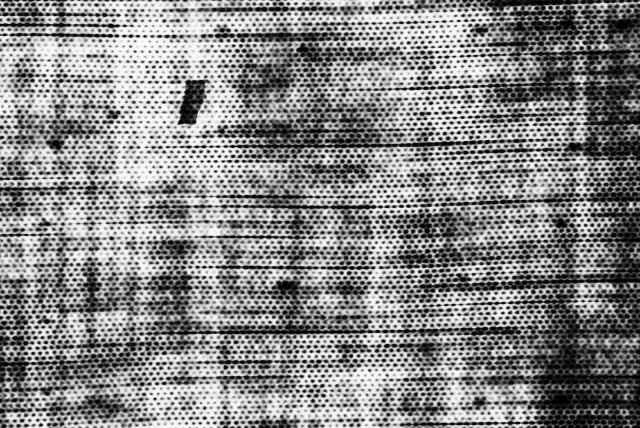
Reproduce this texture procedurally as a Shadertoy shader.

```glsl
// Coarse woven cloth in stark black and white, with slubs, stains and one dark patch.

const float PI = 3.14159265;

// Weave, counted per canvas height
const float ROWS = 84.0;
const float COLUMNS = 60.0;
const float TILT = 0.014;
const float WOBBLE = 0.016;
const float CHECK_DEPTH = 1.75;
const float ROW_DEPTH = 0.95;

// Tone, in logit units: 0 is mid grey
const float BASE_TONE = 0.95;
const float BLOTCH_GAIN = 2.5;
const float WEFT_GAIN = 2.8;
const float WARP_GAIN = 2.2;
const float STITCH_GAIN = 2.2;
const float GRAIN_GAIN = 1.5;
const float STREAK_DEPTH = 2.2;
const float RIGHT_SHADE = 1.8;
const float BOTTOM_SHADE = 0.7;
const float WHITE = 0.98;

// Slubs and patch
const float SLUB_CELL = 0.2;
const float SLUB_CHANCE = 0.4;
const float SLUB_DEPTH = 4.5;
const vec2 PATCH_CENTRE = vec2(0.449, 0.762);
const vec2 PATCH_HALF = vec2(0.022, 0.052);
const float PATCH_SLANT = 0.27;
const float PATCH_DEPTH = 4.2;

// Integer hash of a lattice point, 0 to 1
float hash(vec2 cell) {
    uvec2 q = uvec2(ivec2(cell)) * uvec2(1597334673u, 3812015801u);
    uint n = (q.x ^ q.y) * 1597334673u;
    n = (n ^ (n >> 15u)) * 2246822519u;
    n ^= n >> 13u;
    return float(n >> 8u) / 16777216.0;
}

// Smooth value noise, centred on zero
float noise(vec2 p) {
    vec2 cell = floor(p);
    vec2 f = p - cell;
    f = f * f * (3.0 - 2.0 * f);
    float low = mix(hash(cell), hash(cell + vec2(1.0, 0.0)), f.x);
    float high = mix(hash(cell + vec2(0.0, 1.0)), hash(cell + 1.0), f.x);
    return mix(low, high, f.y) - 0.5;
}

float blotches(vec2 p) {
    return noise(p * 3.0 + 7.0) + 0.6 * noise(p * 7.0 + 31.0)
         + 0.5 * noise(p * 17.0 + 57.0);
}

// Dark knots, at most one in each cell and kept clear of its border
float slubs(vec2 p) {
    vec2 cell = floor(p / SLUB_CELL);
    vec2 local = p - cell * SLUB_CELL;
    vec2 centre = SLUB_CELL * (0.25 + 0.5 * vec2(hash(cell + 101.0), hash(cell + 211.0)));
    float size = mix(0.6, 1.2, hash(cell + 307.0));
    vec2 d = (local - centre) / (size * vec2(0.016, 0.009));
    return step(hash(cell + 401.0), SLUB_CHANCE) * exp(-dot(d, d));
}

// Slanted box with soft edges
float patchMask(vec2 p) {
    vec2 d = p - PATCH_CENTRE;
    d.x -= PATCH_SLANT * d.y;
    d += 0.008 * vec2(noise(p * 60.0), noise(p * 60.0 + 90.0));
    vec2 q = abs(d) - PATCH_HALF;
    float dist = length(max(q, 0.0)) + min(max(q.x, q.y), 0.0);
    return 1.0 - smoothstep(-0.004, 0.004, dist);
}

void mainImage(out vec4 fragColor, in vec2 fragCoord) {
    vec2 p = fragCoord / iResolution.y;

    // Thread coordinates: dots sit on whole rows, staggered by half a column
    float row = (p.y - TILT * p.x + WOBBLE * noise(p * 2.3 + 11.0)) * ROWS + 10.0;
    float column = (p.x + 0.012 * noise(p * 4.0 + 23.0)) * COLUMNS
                 + 0.35 * noise(vec2(p.x * 9.0, row + 130.0)) + 10.0;

    // Plain weave: positive on the dark gaps
    float weave = CHECK_DEPTH * cos(2.0 * PI * column) * cos(PI * row)
                + ROW_DEPTH * cos(2.0 * PI * row);
    weave *= 1.0 + 0.8 * noise(p * 11.0 + 71.0);

    // Broad light and shade
    float tone = BASE_TONE + BLOTCH_GAIN * blotches(p);
    tone -= RIGHT_SHADE * smoothstep(1.0, 1.4, p.x + 0.25 * noise(p * 3.0 + 43.0));
    tone -= BOTTOM_SHADE * (1.0 - smoothstep(0.0, 0.4, p.y));

    // Uneven threads, single stitches and grain
    tone += WEFT_GAIN * noise(vec2(p.x * 5.0, row));
    tone += WARP_GAIN * noise(vec2(column * 0.7, p.y * 2.5 + 17.0));
    tone += 0.6 * WARP_GAIN * noise(vec2(p.x * 10.0 + 5.0, p.y * 1.6 + 37.0));
    tone += STITCH_GAIN * noise(vec2(column * 1.3, row + 300.0));
    tone += GRAIN_GAIN * noise(p * 190.0);

    // Long dark weft streaks, slubs and the patch
    float streak = smoothstep(0.27, 0.45, noise(vec2(p.x * 1.8 + 3.0, row + 500.0)));
    tone -= STREAK_DEPTH * streak;
    tone -= SLUB_DEPTH * slubs(p);
    tone -= PATCH_DEPTH * patchMask(p);

    // Soft contrast curve
    float grey = WHITE / (1.0 + exp(weave - tone));
    fragColor = vec4(vec3(grey), 1.0);
}
```
